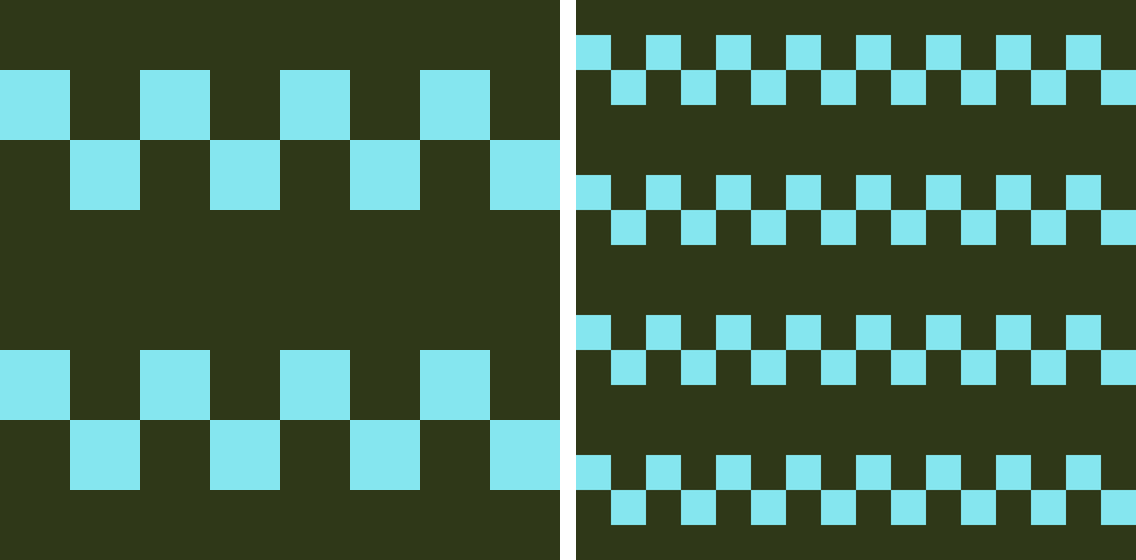
Left, the tile; right, the same tile 2 across and 2 down.
Reproduce this pattern procedurally as a Shadertoy shader.

```glsl
// Two horizontal bands of staggered pale blue squares on dark olive.

const vec2 REPEATS = vec2(4.0, 2.0);  // motifs across and down
const vec2 MOTIF = vec2(2.0, 4.0);    // motif size in square cells
const vec3 OLIVE = vec3(0.184, 0.220, 0.094);
const vec3 PALE_BLUE = vec3(0.522, 0.902, 0.937);

// Coverage of a unit square that repeats once per motif.
float squareCoverage(vec2 p, vec2 center, vec2 pixel) {
    vec2 offset = mod(p - center + 0.5 * MOTIF, MOTIF) - 0.5 * MOTIF;
    vec2 edge = abs(offset) - 0.5;
    vec2 inside = clamp(0.5 - edge / pixel, 0.0, 1.0);
    return inside.x * inside.y;
}

void mainImage(out vec4 fragColor, in vec2 fragCoord) {
    // Canvas position and pixel size, in cells
    vec2 cells = REPEATS * MOTIF;
    vec2 p = fragCoord / iResolution.xy * cells;
    vec2 pixel = cells / iResolution.xy;

    // Lower and upper squares meet at a corner
    float lower = squareCoverage(p, vec2(1.5, 1.5), pixel);
    float upper = squareCoverage(p, vec2(0.5, 2.5), pixel);

    vec3 color = mix(OLIVE, PALE_BLUE, min(lower + upper, 1.0));
    fragColor = vec4(color, 1.0);
}
```
